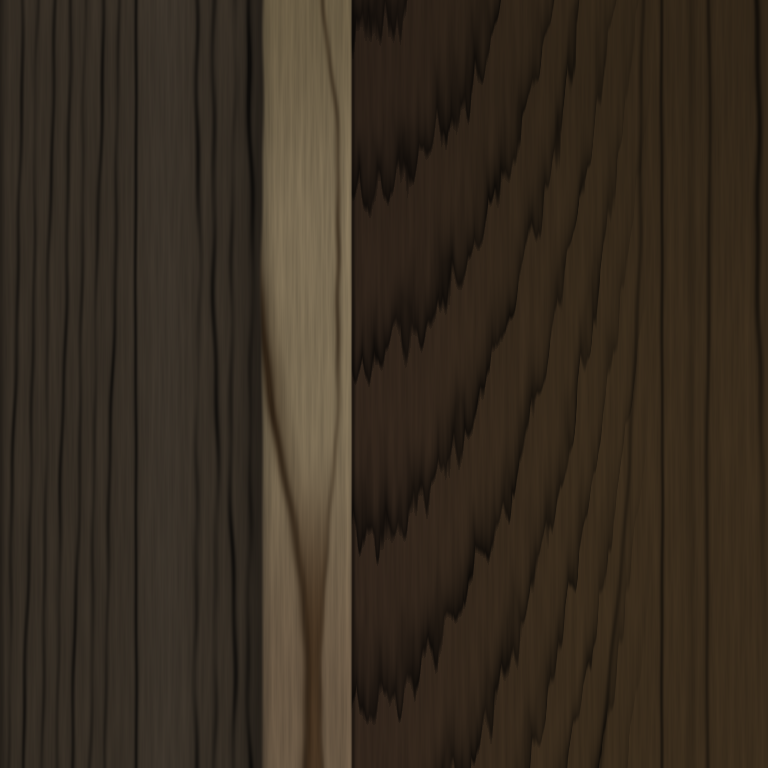
Write a Shadertoy shader that draws this texture.

```glsl
// Dark walnut boards: straight grain, a pale sapwood strip, and arched growth rings.

vec2 hash2(vec2 p) {
    return fract(sin(vec2(dot(p, vec2(127.1, 311.7)), dot(p, vec2(269.5, 183.3)))) * 43758.5);
}

// Cellular noise: distance to the nearest scattered point.
float cells(vec2 p) {
    vec2 id = floor(p), f = fract(p);
    float d = 2.0;
    for (int j = -1; j <= 1; j++)
    for (int i = -1; i <= 1; i++) {
        vec2 o = vec2(i, j);
        d = min(d, length(o + hash2(id + o) - f));
    }
    return d;
}

// Layered sines for slow bends along the grain.
float sway(float t, float seed) {
    return sin(t * 7.0 + seed * 4.1) * 0.5 + sin(t * 17.0 + seed * 2.3) * 0.3
         + sin(t * 41.0 + seed * 7.7) * 0.2;
}

float streak(float x, float centre, float width) {
    float q = (x - centre) / width;
    return exp(-q * q);
}

// Grey-brown board with fine, slightly leaning pores.
vec3 straightBoard(float x, float t) {
    vec3 col = mix(vec3(0.205, 0.175, 0.14), vec3(0.225, 0.195, 0.16), streak(x, 0.215, 0.04));
    float dark = 0.0;
    for (int i = 0; i < 7; i++) {
        float k = float(i);
        float c = 0.02 + 0.021 * k + 0.018 * (0.5 - t) + 0.003 * sway(t, k);
        dark += streak(x, c, 0.0028) * (0.38 + 0.25 * sway(t * 0.7, k + 3.0));
    }
    dark += 0.6 * streak(x, 0.177 + 0.001 * sway(t, 2.0), 0.0024);
    for (int i = 0; i < 4; i++) {
        float k = float(i);
        float c = 0.257 + 0.023 * k + 0.005 * sway(t, k + 9.0);
        dark += streak(x, c, 0.0035) * (0.38 + 0.35 * sway(t * 0.8, k + 5.0));
    }
    dark += 0.3 * smoothstep(0.3, 0.345, x);
    return col * (1.0 - clamp(dark, 0.0, 0.75));
}

// Pale strip, pinched into a brown wedge near the bottom.
vec3 sapwood(float x, float t) {
    float wobble = 0.0025 * sway(t * 1.6, 1.0);
    float a = mix(0.337, 0.398, smoothstep(0.35, 0.85, t)) + wobble;
    float b = 0.42 + 0.021 * smoothstep(0.0, 0.2, t) - 0.022 * smoothstep(0.45, 0.85, t) - wobble;
    vec3 pale = mix(vec3(0.40, 0.35, 0.26), vec3(0.47, 0.415, 0.32), smoothstep(0.0, 0.3, t));
    pale = mix(pale, vec3(0.40, 0.335, 0.26), smoothstep(0.5, 0.9, t));
    float wedge = smoothstep(a - 0.003, a + 0.005, x) * smoothstep(b + 0.004, b - 0.004, x);
    vec3 col = mix(pale, vec3(0.27, 0.20, 0.13), wedge * smoothstep(0.58, 0.85, t));
    col *= 1.0 - 0.18 * smoothstep(0.36, 0.34, x);
    // Brown veins along both sides of the wedge.
    float stain = 0.65 * streak(x, a, 0.006) * smoothstep(0.25, 0.42, t);
    stain += 0.35 * streak(x, a + 0.008, 0.013) * streak(t, 0.5, 0.13);
    stain += streak(x, b, 0.0035) * (0.45 + 0.25 * sway(t, 6.0));
    col = mix(col, vec3(0.14, 0.09, 0.045), clamp(stain, 0.0, 0.85));
    return col * (1.0 + 0.08 * streak(x, 0.453, 0.004));
}

// Brown board: ragged arches on the left steepen into upright lines.
vec3 archedBoard(float x, float t) {
    float d = max(x - 0.46, 0.0);
    vec3 col = mix(vec3(0.185, 0.138, 0.102), vec3(0.215, 0.165, 0.105), smoothstep(0.0, 0.35, d));
    col *= 0.9 + 0.14 * smoothstep(0.0, 0.6, t);
    float rise = 6.0 * d * d + 16.0 * d * d * d * d;
    float teeth = 0.075 * cells(vec2(x * 58.0, t * 6.0)) + 0.03 * cells(vec2(x * 130.0, t * 9.0));
    float ring = (t + rise - 0.31 + teeth + 0.015 * sway(x * 5.0 + t, 3.0)) / 0.22;
    float p = fract(ring);
    float late = pow(p, 5.0) * smoothstep(1.0, 0.93, p);
    float patchy = 0.55 + 0.6 * cells(vec2(x * 45.0, t * 8.0) + 7.0);
    float dark = 0.75 * late * patchy * smoothstep(0.86, 0.76, x);
    dark += 0.14 * smoothstep(0.35, 1.0, p) * smoothstep(0.78, 0.6, x);
    // Upright lines toward the right edge.
    dark += 0.3 * streak(x, 0.838 - 0.055 * t * t + 0.003 * sway(t, 1.0), 0.003);
    dark += 0.5 * streak(x, 0.862 + 0.001 * sway(t, 4.0), 0.0025);
    dark += 0.4 * streak(x, 0.922 + 0.003 * sway(t * 0.5, 8.0), 0.003);
    dark += 0.15 * streak(x, 0.9, 0.005);
    dark += 0.6 * streak(x, 0.984 + 0.014 * t + 0.004 * sway(t, 5.0), 0.004) * smoothstep(0.95, 0.2, t);
    return col * (1.0 - clamp(dark, 0.0, 0.72));
}

void mainImage(out vec4 fragColor, in vec2 fragCoord) {
    vec2 uv = fragCoord / iResolution.xy;
    float x = uv.x, t = 1.0 - uv.y;
    float soft = 1.0 / iResolution.x;

    float edge = 0.342 + 0.003 * sway(t, 2.0) * smoothstep(0.7, 0.4, t);
    vec3 col = mix(straightBoard(x, t), sapwood(x, t), smoothstep(edge - 0.003, edge + 0.003, x));
    col = mix(col, archedBoard(x, t), smoothstep(0.458 - soft, 0.458 + soft, x));
    col *= 1.0 - 0.4 * streak(x, 0.46, 0.0025);

    // Fine fibres stretched along the boards.
    float fibre = cells(vec2(x * 150.0, t * 5.0)) + 0.6 * cells(vec2(x * 310.0, t * 14.0));
    col *= 1.0 + 0.13 * (fibre - 0.72);
    col *= 1.0 - 0.3 * streak(x, 0.0, 0.006);
    fragColor = vec4(col, 1.0);
}
```
